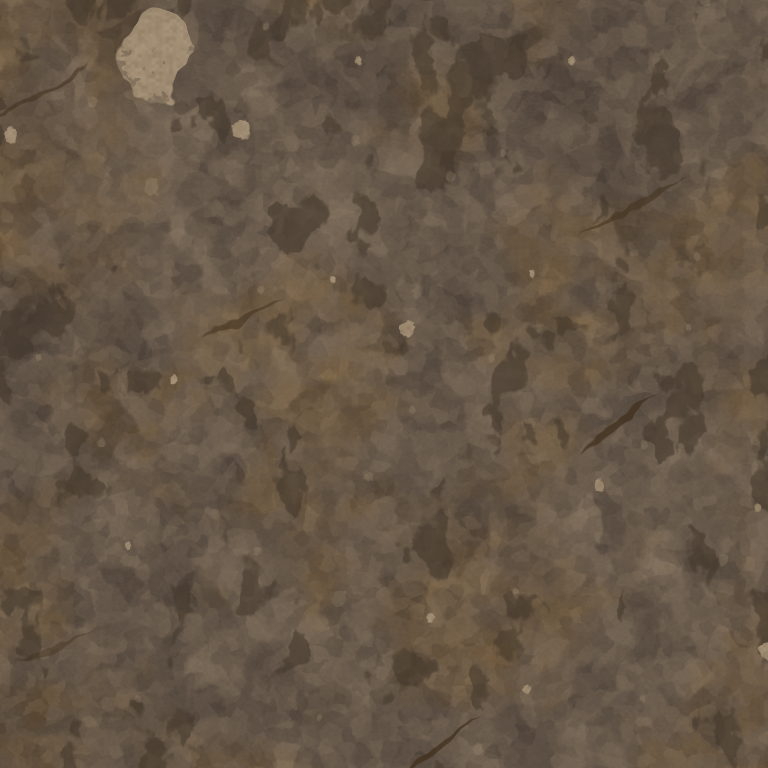
Give the GLSL for this texture, as a Shadertoy shader.

```glsl
// Weathered brown ground: overlapping daubs of muted earth tones, drawn as
// warped cellular patches at several scales, then dark stains, thin slanted
// cracks and scattered pale stone chips laid on top.

const vec3 DARK_EARTH  = vec3(0.335, 0.287, 0.245);
const vec3 LIGHT_EARTH = vec3(0.468, 0.405, 0.338);
const vec3 OCHRE_SHIFT = vec3(0.018, 0.000, -0.032);
const vec3 STAIN_BROWN = vec3(0.255, 0.212, 0.165);
const vec3 CRACK_BROWN = vec3(0.250, 0.180, 0.105);
const vec3 CHIP_CREAM  = vec3(0.630, 0.555, 0.450);
const vec2 SPREAD = vec2(0.7549, 0.5698);   // even scatter step
const float SOFT = 0.0014;                  // edge softness

float hash(vec2 p) {
    return fract(sin(dot(p, vec2(127.1, 311.7))) * 43758.5453);
}

vec2 hash2(vec2 p) {
    return vec2(hash(p), hash(p + 19.7));
}

float noise(vec2 p) {
    vec2 i = floor(p), f = fract(p);
    f = f * f * (3.0 - 2.0 * f);
    return mix(mix(hash(i), hash(i + vec2(1, 0)), f.x),
               mix(hash(i + vec2(0, 1)), hash(i + vec2(1, 1)), f.x), f.y);
}

float fbm(vec2 p) {
    float sum = 0.0, amp = 0.5;
    for (int i = 0; i < 4; i++) {
        sum += amp * noise(p);
        p = p * 2.03 + 7.3;
        amp *= 0.5;
    }
    return sum / 0.9375;
}

// Ragged displacement that breaks up straight cell borders
vec2 warp(vec2 p, float scale, float amount) {
    return p + amount * (vec2(fbm(p * scale), fbm(p * scale + 31.4)) - 0.5);
}

// Flat random tone per cell, with narrow blended borders
float patches(vec2 p, float scale, float seed) {
    p = p * scale + seed;
    vec2 cell = floor(p);
    float sum = 0.0, total = 0.0;
    for (int y = -1; y <= 1; y++)
    for (int x = -1; x <= 1; x++) {
        vec2 id = cell + vec2(x, y);
        float weight = exp(-26.0 * length(id + hash2(id) - p));
        sum += weight * hash(id + 53.1);
        total += weight;
    }
    return sum / total;
}

// Coverage of one rough-edged stone
float chip(vec2 p, vec2 center, float radius) {
    vec2 d = (p - center) * vec2(1.12, 0.92);
    float rough = noise(p * 1.5 / radius) + 0.4 * noise(p * 4.0 / radius) - 0.7;
    return smoothstep(SOFT, -SOFT, length(d) - radius * (1.0 + 0.6 * rough));
}

// Coverage of one tapering, wavering crack
float crack(vec2 p, vec2 center, float angle, float halfLength, float width) {
    vec2 d = p - center;
    float along = dot(d, vec2(cos(angle), sin(angle)));
    float across = dot(d, vec2(-sin(angle), cos(angle)));
    across += 0.014 * (noise(p * 26.0) - 0.5) + 0.005 * (noise(p * 90.0) - 0.5);
    float taper = 1.0 - abs(along) / halfLength;
    float body = width * taper * (0.4 + noise(p * 40.0));
    return smoothstep(SOFT, -SOFT, abs(across) - body) * smoothstep(0.0, 0.15, taper);
}

vec3 ground(vec2 p) {
    vec2 q = warp(p, 24.0, 0.045);
    float tone = 0.5 + 0.62 * (fbm(p * 5.0) - 0.5);
    tone += 0.46 * (patches(q, 15.0, 3.0) - 0.5);
    tone += 0.54 * (patches(q, 31.0, 17.0) - 0.5);
    tone += 0.46 * (patches(warp(p, 55.0, 0.018), 62.0, 41.0) - 0.5);
    tone += 0.15 * (noise(p * 380.0) - 0.5) + 0.12 * (noise(p * 190.0) - 0.5);
    vec3 color = mix(DARK_EARTH, LIGHT_EARTH, tone);
    float ochre = smoothstep(0.45, 0.72, fbm(p * 7.0 + 60.0));
    return color + OCHRE_SHIFT * ochre * (0.4 + patches(q, 24.0, 71.0));
}

// Ragged dark blots, densest and drawn downward near the top
float stains(vec2 p) {
    vec2 fromTop = (p - vec2(0.62, 0.88)) / vec2(0.17, 0.15);
    float density = exp(-dot(fromTop, fromTop));
    float blots = fbm(warp(p, 40.0, 0.02) * vec2(21.0, 14.0) + 8.0);
    return smoothstep(0.66, 0.72, blots + 0.14 * density);
}

void mainImage(out vec4 fragColor, in vec2 fragCoord) {
    vec2 p = fragCoord / iResolution.xy;
    vec3 color = ground(p);
    color = mix(color, STAIN_BROWN, 0.55 * stains(p));

    // Cracks, all rising to the right
    for (int i = 0; i < 6; i++) {
        vec2 r = hash2(vec2(i, 4.0));
        vec2 center = fract(vec2(0.05, 0.88) + float(i) * SPREAD);
        float cover = crack(p, center, mix(0.35, 0.75, r.x), mix(0.05, 0.12, r.y), 0.006);
        color = mix(color, CRACK_BROWN, cover * mix(0.4, 0.8, r.x));
    }

    // Faint flecks first, then bright chips
    float grain = 0.07 * (noise(p * 220.0) - 0.5) + 0.06 * (fbm(p * 70.0) - 0.5);
    for (int i = 0; i < 38; i++) {
        vec2 r = hash2(vec2(i, 9.0));
        bool bright = i >= 24;
        vec2 center = fract(vec2(0.53, 0.38) + float(i) * SPREAD + 0.12 * r);
        float radius = mix(0.004, bright ? 0.017 : 0.013, r.x * r.y);
        float cover = chip(p, center, radius) * (bright ? 0.92 : 0.3);
        color = mix(color, CHIP_CREAM + grain, cover);
    }

    // One large pitted stone
    float pits = smoothstep(0.66, 0.74, fbm(p * 75.0 + 5.0));
    vec3 stone = mix(CHIP_CREAM + grain, LIGHT_EARTH, 0.7 * pits);
    color = mix(color, stone, 0.95 * chip(p, vec2(0.2, 0.93), 0.05));

    fragColor = vec4(color, 1.0);
}
```
